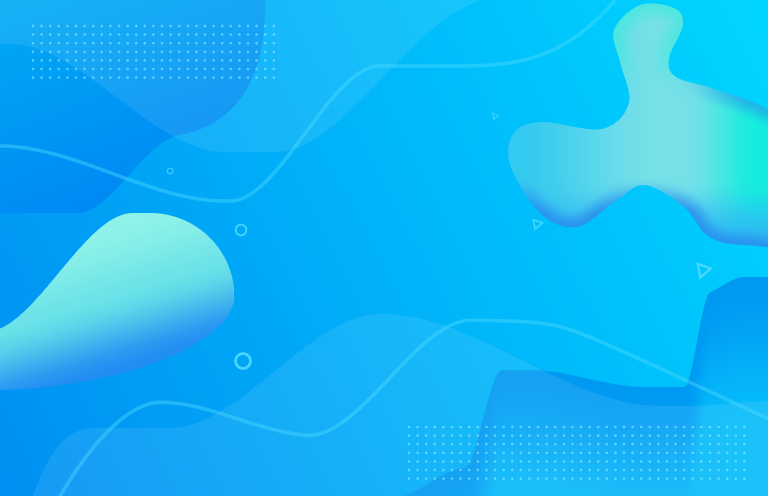
A Shadertoy shader for this background:

```glsl
// Design units: the canvas spans 768 by 496, with y pointing down
#define PIXEL (496.0 / iResolution.y)
#define S smoothstep

float fill(float d) { return clamp(0.5 - d / PIXEL, 0.0, 1.0); }

float stroke(float d, float halfWidth) { return fill(abs(d) - halfWidth); }

// Turns a height difference into an approximate distance
float edge(float d) {
    return d * PIXEL / max(length(vec2(dFdx(d), dFdy(d))), 0.5 * PIXEL);
}

// Quarter-round drop from 0 to 1
float roundOff(float u, float p, float q) {
    return 1.0 - pow(1.0 - pow(clamp(u, 0.0, 1.0), p), q);
}

// Heights of the flowing edges and lines
float cornerEdge(float x) {
    return 213.0 - 76.0 * S(78.0, 180.0, x) - 137.0 * roundOff((x - 150.0) / 115.0, 2.4, 0.4);
}
float topWave(float x) {
    return 44.0 + 108.0 * S(10.0, 225.0, x) - 153.0 * S(275.0, 495.0, x);
}
float bottomWave(float x) {
    return 428.0 + 68.0 * pow(max(100.0 - x, 0.0) / 67.0, 2.8) - 114.0 * S(170.0, 380.0, x)
        + 92.0 * S(383.0, 660.0, x) - 5.0 * S(690.0, 768.0, x);
}
float terraceEdge(float x) {
    return 497.0 - 29.0 * S(395.0, 465.0, x) - 98.0 * S(464.0, 502.0, x)
        + 17.0 * S(530.0, 645.0, x) - 90.0 * S(684.0, 710.0, x) - 20.0 * S(695.0, 745.0, x);
}
float upperLine(float x) {
    return 146.0 + 55.0 * S(0.0, 225.0, x) - 135.0 * S(230.0, 380.0, x)
        - 66.0 * pow(max(x - 450.0, 0.0) / 165.0, 3.0);
}
float lowerLine(float x) {
    float bend = x - 557.0;
    return 402.0 + 94.0 * pow(max(160.0 - x, 0.0) / 100.0, 1.8) + 33.0 * S(160.0, 315.0, x)
        - 116.0 * S(308.0, 472.0, x) + 0.235 * (bend + sqrt(bend * bend + 900.0));
}

// Signed distance to a closed Catmull-Rom outline
float blobDistance(vec2 p) {
    const int N = 23;
    vec2 k[N] = vec2[N](vec2(614, 30), vec2(640, 5), vec2(674, 8), vec2(683, 25), vec2(669, 58),
        vec2(676, 77), vec2(715, 89), vec2(768, 109), vec2(830, 150), vec2(820, 240),
        vec2(745, 245), vec2(708, 236), vec2(684, 207), vec2(645, 185), vec2(617, 200),
        vec2(577, 227), vec2(540, 213), vec2(510, 165), vec2(514, 133), vec2(542, 122),
        vec2(602, 129), vec2(629, 103), vec2(620, 62));
    float nearest = 1e9, side = 1.0;
    vec2 a = k[0];
    for (int i = 0; i < N; i++) {
        vec2 k0 = k[(i + N - 1) % N], k1 = k[i], k2 = k[(i + 1) % N], k3 = k[(i + 2) % N];
        for (int j = 1; j <= 7; j++) {
            float t = float(j) / 7.0;
            vec2 b = k1 + 0.5 * t * (k2 - k0 + t * (2.0 * k0 - 5.0 * k1 + 4.0 * k2 - k3
                + t * (3.0 * (k1 - k2) + k3 - k0)));
            vec2 e = b - a, w = p - a;
            vec2 gap = w - e * clamp(dot(w, e) / dot(e, e), 0.0, 1.0);
            nearest = min(nearest, dot(gap, gap));
            if ((a.y > p.y) != (b.y > p.y) && w.x < e.x * w.y / e.y) side = -side;
            a = b;
        }
    }
    return side * sqrt(nearest);
}

// Block of dots starting at a corner
float dots(vec2 p, vec2 corner, vec2 lastCell) {
    vec2 q = (p - corner) / 8.6;
    vec2 cell = clamp(floor(q + 0.5), vec2(0), lastCell);
    return fill(length(q - cell) * 8.6 - 1.25);
}

float triangle(vec2 p, float inradius) {
    float d = -1e9;
    for (int i = 0; i < 3; i++) {
        float angle = 0.87 + 2.0944 * float(i);
        d = max(d, dot(p, vec2(cos(angle), sin(angle))));
    }
    return d - inradius;
}

void mainImage(out vec4 fragColor, in vec2 fragCoord) {
    vec2 p = fragCoord / iResolution.xy * vec2(768, 496);
    p.y = 496.0 - p.y;
    vec3 paleCyan = vec3(0.3, 0.86, 1.0);

    // Diagonal backdrop
    float t = 0.75 * p.x / 768.0 + 0.25 * (1.0 - p.y / 496.0);
    vec3 color = mix(vec3(0.0, 0.56, 0.95), vec3(0.0, 0.84, 1.0), t);

    // Deep blue corner and terrace
    vec3 cornerBlue = vec3(0.0, 0.67 - 0.00055 * (0.35 * p.x + p.y), 0.955);
    color = mix(color, cornerBlue, fill(edge(p.y - cornerEdge(p.x))));
    float depth = p.y - terraceEdge(p.x);
    vec3 terraceBlue = mix(vec3(0.0, 0.6, 0.95), vec3(0.02, 0.73, 0.98), S(0.0, 140.0, depth));
    color = mix(color, terraceBlue, fill(edge(-depth)));

    // Translucent waves and thin lines
    color = mix(color, vec3(1), 0.085 * fill(edge(p.y - topWave(p.x))));
    color = mix(color, vec3(1), 0.085 * fill(edge(bottomWave(p.x) - p.y)));
    float lines = max(stroke(edge(p.y - upperLine(p.x)), 1.8), stroke(edge(p.y - lowerLine(p.x)), 1.8));
    color = mix(color, paleCyan, 0.42 * lines);

    // Mint drop on the left
    float dropTop = 332.0 - 119.0 * S(-15.0, 133.0, p.x) + 84.0 * roundOff((p.x - 150.0) / 84.5, 2.0, 0.5);
    float dropBase = 390.0 - 97.0 * roundOff(p.x / 235.0, 1.75, 0.5);
    float fall = dot(p, vec2(0.29, 0.957));
    vec3 mint = mix(vec3(0.56, 0.95, 0.91), vec3(0.4, 0.88, 0.91), S(245.0, 335.0, fall));
    mint = mix(mint, vec3(0.13, 0.55, 0.95), S(315.0, 392.0, fall));
    color = mix(color, mint, fill(edge(dropTop - p.y)) * fill(edge(p.y - dropBase)));

    // Branching blob on the right
    float d = blobDistance(p);
    vec3 aqua = mix(vec3(0.2, 0.79, 0.94), vec3(0.46, 0.88, 0.91), S(510.0, 660.0, p.x));
    aqua = mix(aqua, vec3(0.08, 0.93, 0.87), S(685.0, 760.0, p.x));
    aqua = mix(aqua, vec3(0.25, 0.92, 0.86), 0.7 * S(-22.0, 0.0, d) * S(100.0, 30.0, p.y));
    aqua = mix(aqua, vec3(0.18, 0.72, 0.96), 0.85 * S(178.0, 235.0, p.y));
    float rim = S(-20.0, 0.0, d) * max(S(175.0, 215.0, p.y), 0.7 * S(670.0, 750.0, p.x));
    color = mix(color, mix(aqua, vec3(0.15, 0.53, 0.93), 0.75 * rim), fill(d));

    // Dot grids, rings and triangles
    float grid = max(dots(p, vec2(33, 26), vec2(28, 6)), dots(p, vec2(409, 427), vec2(39, 6)));
    color = mix(color, vec3(0.6, 0.92, 1.0), 0.6 * grid);
    float marks = stroke(length(p - vec2(170, 171)) - 2.8, 0.5);
    marks = max(marks, stroke(length(p - vec2(241, 230)) - 5.3, 0.9));
    marks = max(marks, stroke(length(p - vec2(243, 361)) - 7.4, 1.4));
    marks = max(marks, stroke(triangle(p - vec2(495, 116), 1.7), 0.5));
    marks = max(marks, stroke(triangle(p - vec2(537, 224), 2.7), 0.8));
    marks = max(marks, stroke(triangle(p - vec2(703, 270), 4.0), 1.2));
    fragColor = vec4(mix(color, paleCyan, 0.9 * marks), 1.0);
}
```
